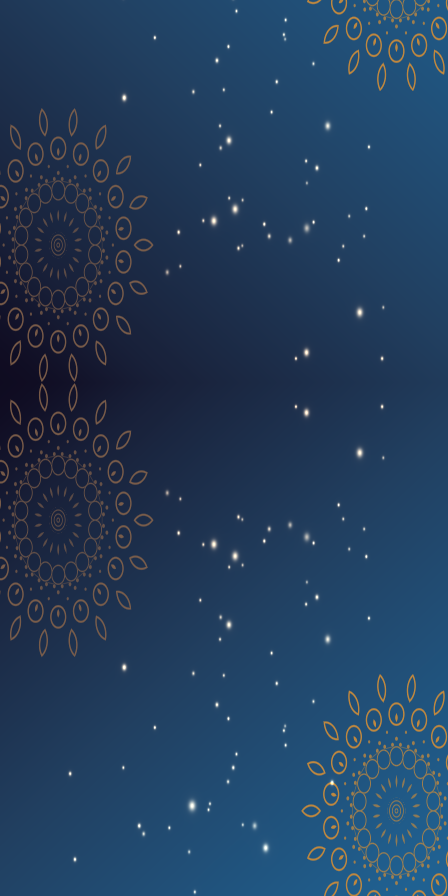
Write a WebGL 1 fragment shader that draws this background.

```glsl
precision highp float;
// Night-blue diagonal gradient with mirrored golden mandalas and a band of glowing stars.
uniform vec2 u_resolution;

const float TAU = 6.2831853;
const float MIRROR_Y = 1.146;  // height of the horizontal mirror axis, in canvas widths
const float STRETCH = 1.46;    // ornaments and stars are taller than wide

float hash(float n) {
  return fract(sin(n * 127.1) * 43758.5453);
}

// Folds the plane into one of n sectors; the result points along +y.
vec2 spoke(vec2 p, float n, float offset) {
  float sector = TAU / n;
  float a = mod(atan(p.x, p.y) + (0.5 - offset) * sector, sector) - 0.5 * sector;
  return length(p) * vec2(sin(a), cos(a));
}

float fill(float d, float px) {
  return clamp(0.5 - d / px, 0.0, 1.0);
}

float stroke(float d, float halfWidth, float px) {
  return fill(abs(d) - halfWidth, px);
}

float circle(vec2 p, float y, float r) {
  return length(p - vec2(0.0, y)) - r;
}

// Pointed leaf centred at height y.
float leaf(vec2 p, float y, float halfLength, float halfWidth) {
  float r = (halfLength * halfLength + halfWidth * halfWidth) / (2.0 * halfWidth);
  return length(vec2(abs(p.x) + r - halfWidth, p.y - y)) - r;
}

// Coverage of one ornament centred at the origin.
float mandala(vec2 p, float px) {
  p.x *= STRETCH;
  float r = length(p);
  if (r > 0.33) return 0.0;
  vec2 even = spoke(p, 18.0, 0.0);
  vec2 odd = spoke(p, 18.0, 0.5);
  vec2 fine = spoke(p, 36.0, 0.5);

  // Outer leaves and seed circles
  float ink = stroke(leaf(odd, 0.278, 0.029, 0.012), 0.0023, px);
  ink = max(ink, stroke(circle(even, 0.216, 0.024), 0.0023, px));
  ink = max(ink, fill(leaf(even, 0.208, 0.009, 0.004), px));

  // Dotted garlands
  ink = max(ink, 0.8 * fill(circle(odd, 0.178, 0.0035), px));
  ink = max(ink, 0.8 * fill(circle(even, 0.161, 0.0045), px));
  ink = max(ink, 0.8 * fill(circle(fine, 0.148, 0.0045), px));

  // Chain of rings
  ink = max(ink, 0.8 * stroke(circle(even, 0.122, 0.021), 0.0015, px));
  ink = max(ink, 0.5 * stroke(r - 0.143, 0.001, px));

  // Rays and concentric core
  ink = max(ink, 0.7 * fill(leaf(even, 0.066, 0.012, 0.003), px));
  float rings = abs(mod(r, 0.009) - 0.0045) - 0.0013;
  ink = max(ink, 0.75 * fill(max(rings, r - 0.029), px));
  return ink;
}

vec3 background(vec2 p) {
  float t = 0.45 * p.x + 0.55 * (MIRROR_Y - p.y) / MIRROR_Y;
  vec3 violet = vec3(0.06, 0.045, 0.13);
  vec3 navy = vec3(0.10, 0.14, 0.24);
  vec3 slate = vec3(0.13, 0.25, 0.38);
  vec3 azure = vec3(0.125, 0.38, 0.57);
  vec3 col = mix(violet, navy, smoothstep(0.0, 0.22, t));
  col = mix(col, slate, clamp((t - 0.2) / 0.3, 0.0, 1.0));
  return mix(col, azure, clamp((t - 0.5) / 0.45, 0.0, 1.0));
}

vec3 starGlow(vec2 p, vec2 center, float size) {
  float d = length((p - center) * vec2(STRETCH, 1.0)) / size;
  vec3 core = vec3(1.0, 0.86, 0.65) * exp(-d * d);
  vec3 halo = vec3(0.75, 0.45, 0.20) * exp(-d * 1.1) * 0.4;
  return core + halo;
}

// Stars scattered along a slanting band.
vec3 stars(vec2 p) {
  vec3 sum = vec3(0.0);
  for (int i = 0; i < 64; i++) {
    float id = float(i) + 1.0;
    float y = MIRROR_Y * hash(id);
    float spread = hash(id + 80.3) + hash(id + 161.7) - 1.0;
    float x = mix(0.43, 0.70, y / MIRROR_Y) + 0.36 * spread;
    float size = 0.0035 + 0.007 * pow(hash(id + 243.9), 5.0);
    sum += starGlow(p, vec2(x, y), size) * mix(0.45, 1.0, hash(id + 320.1));
  }
  return sum;
}

void main() {
  vec2 p = gl_FragCoord.xy / u_resolution.x;
  float px = 1.3 / u_resolution.x;
  p.y = MIRROR_Y - abs(p.y - MIRROR_Y);

  vec3 bronze = vec3(0.51, 0.38, 0.29);
  vec3 gold = vec3(0.78, 0.54, 0.23);
  vec3 col = background(p);
  col = mix(col, bronze, 0.9 * mandala(p - vec2(0.130, 0.839), px));
  col = mix(col, gold, 0.95 * mandala(p - vec2(0.885, 0.190), px));
  col += stars(p);
  gl_FragColor = vec4(min(col, 1.0), 1.0);
}
```
